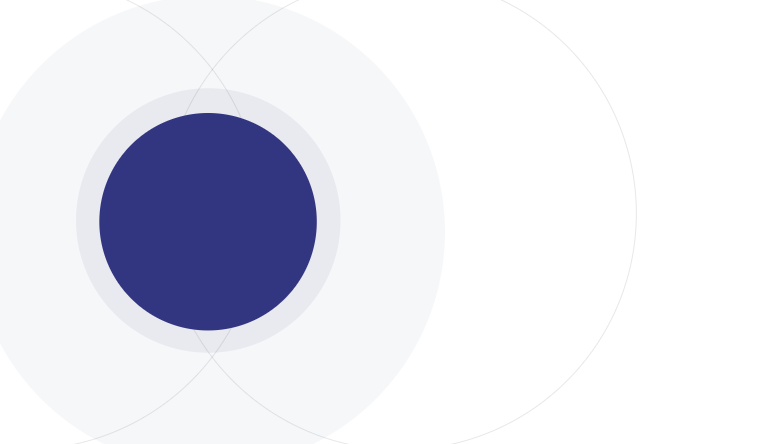
This background is drawn by a Shadertoy shader. Its source:

```glsl
// A white ground with a pale halo, a grey ring and an indigo disc, crossed by
// two hairline circles. Each shape is a circle distance function, composited
// back to front with edges smoothed over one pixel.

#define HALO_RADIUS 0.5325
#define RING_RADIUS 0.2979
#define DISC_RADIUS 0.2449
#define ORBIT_RADIUS 0.5325
#define LINE_WIDTH 0.0022
#define LINE_OPACITY 0.10

// Centres, in units of the canvas height
const vec2 HALO_CENTER = vec2(0.4697, 0.4776);
const vec2 RING_CENTER = vec2(0.4691, 0.5034);
const vec2 DISC_CENTER = vec2(0.4686, 0.5006);
const vec2 ORBIT_LEFT = vec2(0.0555, 0.5200);
const vec2 ORBIT_RIGHT = vec2(0.9007, 0.5191);

const vec3 WHITE = vec3(1.0);
const vec3 HALO_COLOR = vec3(0.961, 0.969, 0.976);
const vec3 RING_COLOR = vec3(0.914, 0.918, 0.937);
const vec3 DISC_COLOR = vec3(0.196, 0.208, 0.502);
const vec3 LINE_COLOR = vec3(0.05, 0.06, 0.12);

float circleDistance(vec2 p, vec2 center, float radius) {
    return length(p - center) - radius;
}

// Share of a pixel that lies inside the shape
float coverage(float dist, float pixel) {
    return clamp(0.5 - dist / pixel, 0.0, 1.0);
}

// Share of a pixel covered by the outline; stays true below one pixel
float outline(float dist, float pixel) {
    float halfWidth = 0.5 * LINE_WIDTH;
    return coverage(dist - halfWidth, pixel) - coverage(dist + halfWidth, pixel);
}

void mainImage(out vec4 fragColor, in vec2 fragCoord) {
    float pixel = 1.0 / iResolution.y;
    vec2 p = fragCoord * pixel;

    // Filled layers behind the lines
    vec3 color = WHITE;
    color = mix(color, HALO_COLOR, coverage(circleDistance(p, HALO_CENTER, HALO_RADIUS), pixel));
    color = mix(color, RING_COLOR, coverage(circleDistance(p, RING_CENTER, RING_RADIUS), pixel));

    // Hairline circles
    float leftLine = outline(circleDistance(p, ORBIT_LEFT, ORBIT_RADIUS), pixel);
    float rightLine = outline(circleDistance(p, ORBIT_RIGHT, ORBIT_RADIUS), pixel);
    color = mix(color, LINE_COLOR, LINE_OPACITY * leftLine);
    color = mix(color, LINE_COLOR, LINE_OPACITY * rightLine);

    // Solid disc on top
    color = mix(color, DISC_COLOR, coverage(circleDistance(p, DISC_CENTER, DISC_RADIUS), pixel));

    fragColor = vec4(color, 1.0);
}
```
